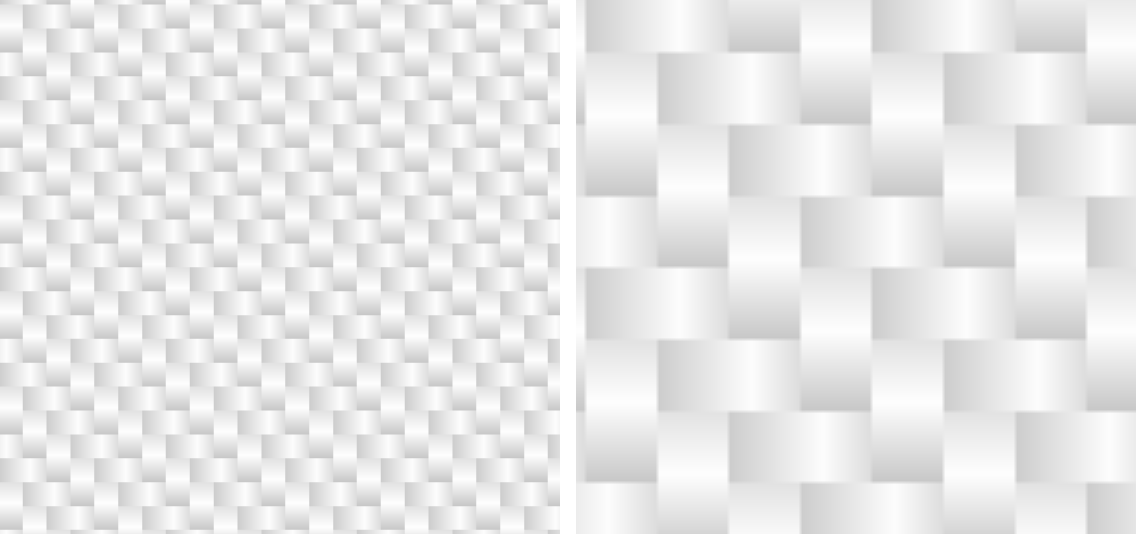
Left: the whole. Right: its middle third, enlarged.
A Shadertoy shader for this pattern:

```glsl
#define ROWS 22.367                 // cells over the canvas height
#define OFFSET vec2(0.05, -0.195)   // weave shift in cells, from the upper left
#define WARP_TONES vec3(0.885, 0.995, 0.78)  // top, sheen, bottom
#define WARP_SHEEN 0.44             // sheen position along a vertical strip
#define WEFT_TONES vec3(0.80, 0.99, 0.865)   // left, sheen, right
#define WEFT_SHEEN 0.66             // sheen position along a horizontal strip
#define EDGE_SOFTNESS 0.055         // smallest edge blur, in cells
#define SAMPLES 4                   // samples per axis

// Ramp from the start tone up to the sheen, then down to the end tone
float stripTone(float t, vec3 tones, float sheen) {
    return t < sheen ? mix(tones.x, tones.y, t / sheen)
                     : mix(tones.y, tones.z, (t - sheen) / (1.0 - sheen));
}

// Two-over, two-under twill; y runs downwards
float twill(vec2 p) {
    ivec2 cell = ivec2(floor(p));
    vec2 local = fract(p);
    int phase = (cell.y - cell.x) & 3;

    // Vertical strips fill phases 0 and 1, horizontal strips 3 and 2
    if (phase < 2) {
        float t = (float(phase) + local.y) * 0.5;
        return stripTone(t, WARP_TONES, WARP_SHEEN);
    }
    float t = (float(3 - phase) + local.x) * 0.5;
    return stripTone(t, WEFT_TONES, WEFT_SHEEN);
}

void mainImage(out vec4 fragColor, in vec2 fragCoord) {
    float cellsPerPixel = ROWS / iResolution.y;
    vec2 fromTop = vec2(fragCoord.x, iResolution.y - fragCoord.y);
    vec2 p = fromTop * cellsPerPixel + OFFSET;

    // Box filter for smooth strip edges
    float footprint = max(cellsPerPixel, EDGE_SOFTNESS);
    float tone = 0.0;
    for (int j = 0; j < SAMPLES; j++) {
        for (int i = 0; i < SAMPLES; i++) {
            vec2 jitter = (vec2(i, j) + 0.5) / float(SAMPLES) - 0.5;
            tone += twill(p + jitter * footprint);
        }
    }
    tone /= float(SAMPLES * SAMPLES);

    fragColor = vec4(vec3(tone), 1.0);
}
```
